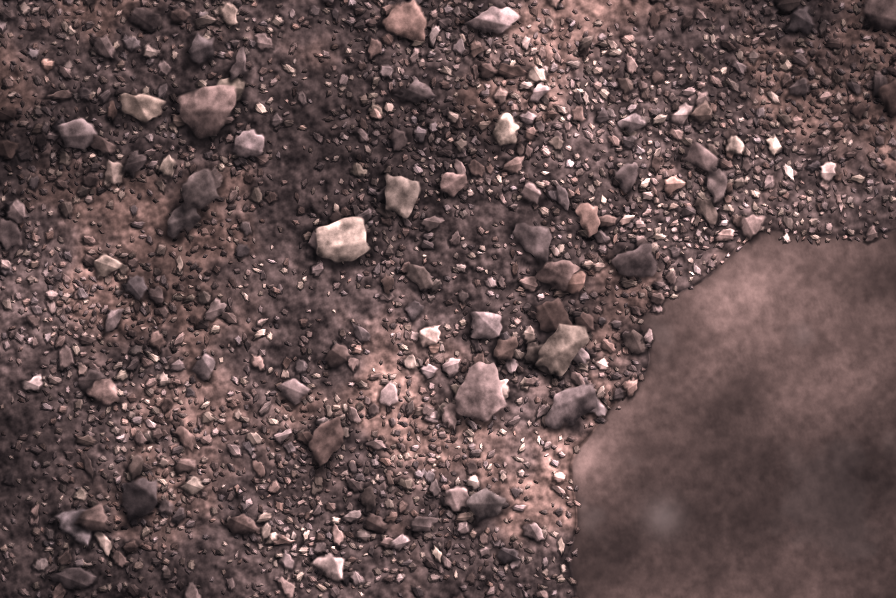
This texture is drawn by a Shadertoy shader. Its source:

```glsl
// Stony reddish soil with scattered angular rocks beside a smooth weathered slab.
#define GRIT_SIZE 0.0135
#define STONE_SHARE 0.6
#define RELIEF 0.42
#define SHADOW 0.72
#define CONTRAST 0.34
#define BROAD 0.9
#define SOFTNESS 0.0023
#define SOIL vec3(0.345, 0.279, 0.277)
#define MAUVE vec3(0.46, 0.39, 0.40)
#define RUST vec3(0.47, 0.355, 0.33)
#define TAN vec3(0.63, 0.525, 0.49)
#define SLAB vec3(0.385, 0.305, 0.295)

const float TAU = 6.28319;
const vec2 LIGHT = vec2(0.55, 0.83);

float hash(vec2 p) {
    return fract(sin(dot(p, vec2(127.1, 311.7))) * 43758.5453);
}

float noise(vec2 p) {
    vec2 i = floor(p), f = fract(p);
    f = f * f * (3.0 - 2.0 * f);
    return mix(mix(hash(i), hash(i + vec2(1, 0)), f.x),
               mix(hash(i + vec2(0, 1)), hash(i + 1.0), f.x), f.y);
}

float fbm(vec2 p) {
    float sum = 0.0, amp = 0.5;
    for (int i = 0; i < 4; i++) {
        sum += amp * noise(p);
        p = mat2(1.6, 1.2, -1.2, 1.6) * p + 7.3;
        amp *= 0.5;
    }
    return sum / 0.9375;
}

mat2 rotation(float a) {
    return mat2(cos(a), -sin(a), sin(a), cos(a));
}

// Positive inside the slab at the lower right
float slabDepth(vec2 p) {
    p += 0.035 * (vec2(noise(p * 15.0), noise(p * 15.0 + 40.0)) - 0.5);
    float left = 0.965 + 0.11 * smoothstep(0.2, 0.4, p.y);
    float top = 0.48 + 0.13 * smoothstep(1.05, 1.3, p.x);
    return min(p.x - left, top - p.y);
}

// Where large rocks gather
float cluster(vec2 p) {
    vec2 pile = (p - vec2(0.9, 0.4)) / vec2(0.16, 0.13);
    vec2 outlier = (p - vec2(0.59, 0.61)) / 0.08;
    return exp(-dot(pile, pile)) + 0.7 * exp(-dot(outlier, outlier));
}

// Chipped random polygon: edge normal in xy, signed distance in z
vec3 stoneShape(vec2 q, vec2 id) {
    vec2 chip = q * 2.6 + hash(id) * 60.0;
    q += 0.3 * (vec2(noise(chip), noise(chip + 19.0)) - 0.5);
    vec3 sum = vec3(0);
    for (int k = 0; k < 6; k++) {
        float h = hash(id + float(k) * 3.7);
        float a = (float(k) + 0.8 * h) * TAU / 6.0;
        vec2 dir = vec2(cos(a), sin(a));
        float reach = 0.62 + 0.5 * fract(h * 17.0);
        sum += vec3(dir, 1) * exp(20.0 * (dot(q, dir) - reach));
    }
    return vec3(sum.xy / sum.z, log(sum.z) / 20.0);
}

// One layer of jittered stones, painted over the ground
void scatter(inout vec3 col, vec2 p, float size, float share, float gather, float soft) {
    vec2 cell = floor(p / size);
    for (int j = -1; j <= 1; j++)
    for (int i = -1; i <= 1; i++) {
        vec2 id = cell + vec2(i, j);
        vec2 key = id + size * 900.0;
        vec2 jitter = vec2(hash(key), hash(key + 5.3)) - 0.5;
        vec2 centre = (id + 0.5 + 0.6 * jitter) * size;
        float chance = share * mix(0.2, 1.8, noise(centre * 8.0)) + gather * cluster(centre);
        if (hash(key + 11.9) > chance || slabDepth(centre) > 0.008) continue;

        float h = hash(key + 23.1), tone = hash(key + 31.7), hue = hash(key + 47.3);
        float radius = size * mix(0.28, 0.56, mix(h * h, h, gather));
        mat2 turn = rotation(tone * TAU);
        vec2 q = turn * (p - centre) / radius;
        q.y *= mix(1.0, 1.9, hue);
        if (dot(q, q) > 5.0) continue;

        vec3 shape = stoneShape(q, key);
        vec2 light = turn * LIGHT;
        float away = 0.6 - 0.4 * dot(normalize(q + 1e-4), light);
        col *= 1.0 - SHADOW * away * (1.0 - smoothstep(-0.1, 0.6, shape.z));

        // Tint, dust, split faces, lit edges and rough skin
        vec3 rock = mix(MAUVE, RUST, fract(hue * 7.0));
        rock = mix(rock, TAN, smoothstep(0.5, 1.0, fract(tone * 13.0)));
        rock = mix(rock, SOIL, 0.55 * fract(h * 11.0));
        rock *= mix(0.68, 1.22, fract(tone * 29.0));
        float ridge = dot(q, vec2(0.6, 0.8)) + 0.5 * (hue - 0.5);
        float facing = dot(light, vec2(0.6, 0.8));
        rock *= 1.0 + 0.2 * facing * (2.0 * smoothstep(-0.1, 0.1, ridge) - 1.0);
        float facet = dot(shape.xy, light) * smoothstep(-0.4, 0.0, shape.z);
        float mottle = fbm(p * 65.0 + h * 50.0) - 0.5;
        rock *= 1.0 + RELIEF * facet + 1.0 * mottle;
        col = mix(col, rock, 1.0 - smoothstep(-soft, soft, shape.z * radius));
    }
}

vec3 soilColor(vec2 p) {
    float patches = fbm(p * 6.0), clods = fbm(p * 48.0);
    float slope = clods - fbm((p + 0.007 * LIGHT) * 48.0);
    float grain = noise(p * 150.0) - 0.5;
    vec3 col = SOIL * (0.72 + 0.55 * patches + 0.7 * (clods - 0.5) + 0.9 * slope + 0.3 * grain);
    return mix(col, col * RUST / SOIL, 0.7 * smoothstep(0.48, 0.7, patches));
}

vec3 slabColor(vec2 p) {
    float shade = fbm(rotation(0.7) * p * vec2(3.5, 5.0) + 3.0);
    vec3 col = SLAB * (0.45 + 1.05 * shade);
    col *= 0.82 + 0.36 * fbm(p * 80.0);
    vec2 bloom = p - vec2(1.11, 0.135);
    float dust = 0.4 * smoothstep(0.6, 0.8, fbm(p * 9.0 + 20.0));
    dust += exp(-dot(bloom, bloom) * 900.0);
    return mix(col, vec3(0.51, 0.45, 0.45), 0.5 * min(dust, 1.0));
}

void mainImage(out vec4 fragColor, in vec2 fragCoord) {
    vec2 p = fragCoord / iResolution.y;
    vec2 view = fragCoord / iResolution.xy - 0.5;
    float soft = SOFTNESS * (1.0 + 1.6 * dot(view, view));

    // Ground, slab and the dark seam between them
    float depth = slabDepth(p);
    vec3 col = mix(soilColor(p), slabColor(p), smoothstep(-soft, soft, depth));
    col *= 1.0 - 0.4 * exp(-abs(depth + 0.004) * 130.0);

    // Stones from grit up to rocks
    for (int k = 0; k < 5; k++) {
        float level = float(k);
        float share = STONE_SHARE / pow(1.47, level);
        scatter(col, p, GRIT_SIZE * pow(1.75, level), share, level * level / 16.0, soft);
    }

    // Uneven light, shaded corners, then contrast with cool shadows
    col *= 1.0 + BROAD * (fbm(p * 4.0 + 11.0) - 0.5);
    col *= 1.2 - 0.8 * dot(view, view);
    float luma = dot(col, vec3(0.3, 0.59, 0.11));
    col *= pow(max(luma, 0.02) / 0.32, CONTRAST);
    col += vec3(0.012, 0.012, 0.02) * (1.0 - smoothstep(0.1, 0.4, luma));
    fragColor = vec4(clamp(col, 0.0, 1.0), 1.0);
}
```
